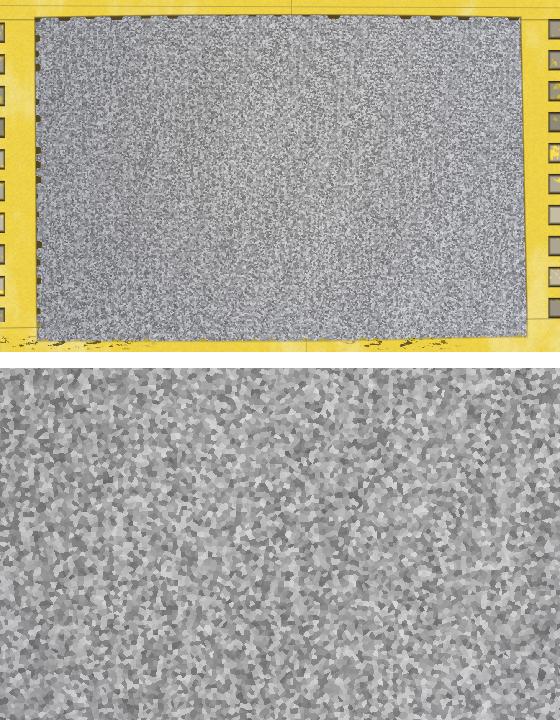
Top: the whole. Bottom: its middle third, enlarged.
A WebGL 1 fragment shader for this texture:

```glsl
precision highp float;
// Speckled grey granite slab with chipped edges, lying on a yellow roller frame.
uniform vec2 u_resolution;

const vec3 YELLOW = vec3(0.93, 0.82, 0.28);
const vec3 PALE_YELLOW = vec3(0.94, 0.87, 0.50);
const vec3 OCHRE = vec3(0.63, 0.55, 0.26);
const vec3 SHADOW = vec3(0.22, 0.18, 0.10);
const vec3 STEEL = vec3(0.68, 0.65, 0.57);
const vec3 GRANITE_TINT = vec3(0.985, 0.992, 1.03);

float hash(vec2 p) {
  return fract(sin(dot(p, vec2(127.1, 311.7))) * 43758.545);
}

// Soft coverage of a signed distance, positive inside
float fill(float d, float px) {
  return clamp(0.5 + d / px, 0.0, 1.0);
}

float line(float d, float halfWidth, float px) {
  return fill(halfWidth - abs(d), px);
}

// Layered, rotated sines in about -1..1
float waves(vec2 p) {
  float sum = 0.0;
  float amp = 0.5;
  for (int i = 0; i < 5; i++) {
    sum += amp * sin(p.x + 1.7 * sin(p.y + float(i))) * cos(p.y * 0.8);
    p = mat2(1.5, 1.1, -1.1, 1.5) * p + 2.3;
    amp *= 0.65;
  }
  return sum;
}

// Random tone of the nearest cell centre
float crystal(vec2 p, float seed) {
  vec2 cell = floor(p);
  float nearest = 9.0;
  float tone = 0.0;
  for (int y = -1; y <= 1; y++) {
    for (int x = -1; x <= 1; x++) {
      vec2 id = cell + vec2(float(x), float(y));
      vec2 centre = id + vec2(hash(id + seed), hash(id + seed + 37.0));
      float d = length(p - centre);
      if (d < nearest) {
        nearest = d;
        tone = hash(id + seed + 71.0);
      }
    }
  }
  return tone;
}

vec3 granite(vec2 p) {
  float fine = crystal(p * 215.0, 3.0);
  float coarse = crystal(p * 120.0, 19.0);
  float tone = mix(0.47, 0.80, fine) + 0.11 * (coarse - 0.5);
  tone -= 0.13 * smoothstep(0.78, 1.0, coarse) * (1.0 - 0.5 * fine);
  float light = 0.94 + 0.08 * smoothstep(0.1, 0.9, p.x) + 0.012 * waves(p * 5.0);
  float warmth = 0.025 * exp(-4.0 * dot(p - vec2(0.8, 0.6), p - vec2(0.8, 0.6)));
  return tone * light * (GRANITE_TINT + warmth * vec3(1.0, 0.6, -1.0));
}

// Irregular chip depth along an edge, 0..1
float chip(float t, float pitch, float seed) {
  float id = floor(t / pitch);
  float size = hash(vec2(id, seed));
  float centre = 0.35 + 0.3 * hash(vec2(id, seed + 5.0));
  float width = 0.12 + 0.16 * size;
  float notch = 1.0 - smoothstep(0.6 * width, width, abs(fract(t / pitch) - centre));
  return notch * size;
}

// Distances inwards from the left, right, top and bottom slab edges
vec4 slabEdges(vec2 p) {
  float bow = p.x - 0.8;
  return vec4(p.x - 0.106 + 0.006 * p.y,
              1.498 - 0.021 * p.y - p.x,
              0.957 - 0.016 * bow * bow - p.y,
              p.y - 0.031 - 0.012 * smoothstep(0.8, 1.5, p.x));
}

float innermost(vec4 e) {
  return min(min(e.x, e.y), min(e.z, e.w));
}

vec3 paint(vec2 p, float px) {
  float wear = waves(p * vec2(9.0, 6.0));
  vec3 col = mix(YELLOW, PALE_YELLOW, smoothstep(0.0, 0.7, wear));
  col *= 0.98 + 0.04 * hash(floor(p * 200.0));
  // Beam seams
  float seams = line(p.y - 0.984 + 0.004 * p.x, 0.001, px);
  seams = max(seams, line(p.x - 0.828, 0.001, px) * step(0.5, p.y));
  seams = max(seams, line(p.x - 0.87, 0.001, px) * step(p.y, 0.5));
  seams = max(seams, line(p.y - 0.068 - 0.017 * p.x, 0.0015, px));
  seams = max(seams, line(p.y - 0.944, 0.002, px));
  col = mix(col, OCHRE, 0.75 * seams);
  // Scraped patches on the lower beam
  float band = 1.0 - smoothstep(0.012, 0.022, abs(p.y - 0.026));
  float reach = 1.0 - smoothstep(0.3, 0.48, p.x);
  reach = max(reach, 1.0 - smoothstep(0.08, 0.2, abs(p.x - 1.14)));
  float scrape = smoothstep(0.2, 0.55, waves(p * vec2(70.0, 160.0)));
  return mix(col, SHADOW, 0.75 * scrape * band * reach);
}

// Row of steel rollers; depth is the distance past the post's outer edge
vec3 addRollers(vec3 col, vec2 p, float depth, float pitch, float phase, float px) {
  float t = p.y / pitch + phase;
  float inside = 0.029 - abs(fract(t) - 0.5) * pitch;
  float span = step(0.085, p.y) * step(p.y, 0.947);
  float stain = waves(p * 55.0 + hash(vec2(floor(t), 8.0)) * 9.0);
  vec3 body = mix(STEEL, YELLOW, smoothstep(0.15, 0.45, stain));
  body *= 0.8 + 0.35 * hash(vec2(floor(t), 2.0));
  body = mix(SHADOW, body, smoothstep(0.001, 0.011, min(inside, depth + 0.003)));
  return mix(col, body, fill(min(inside, depth), px) * span);
}

void main() {
  float px = 1.0 / u_resolution.y;
  vec2 p = gl_FragCoord.xy * px;

  // Painted frame with rollers on both sides
  vec3 col = paint(p, px);
  col = addRollers(col, p, 0.014 - p.x, 0.090, 0.42, px);
  col = addRollers(col, p, p.x - 1.558, 0.088, 0.08, px);

  // Shadow that shows through the chips and along the rim
  vec4 edges = slabEdges(p);
  float strength = mix(0.3, 0.85, smoothstep(0.05, 0.12, p.y));
  col = mix(col, SHADOW, strength * fill(innermost(edges) + 0.002, 2.0 * px));

  // Chipped slab
  vec4 chips = vec4(0.016 * chip(p.y, 0.046, 1.0), 0.0,
                    0.011 * chip(p.x, 0.075, 2.0), 0.007 * chip(p.x, 0.050, 3.0));
  float slab = innermost(edges - chips) + 0.001 * waves(p * 60.0);
  col = mix(col, granite(p), fill(slab, px));

  gl_FragColor = vec4(col, 1.0);
}
```
